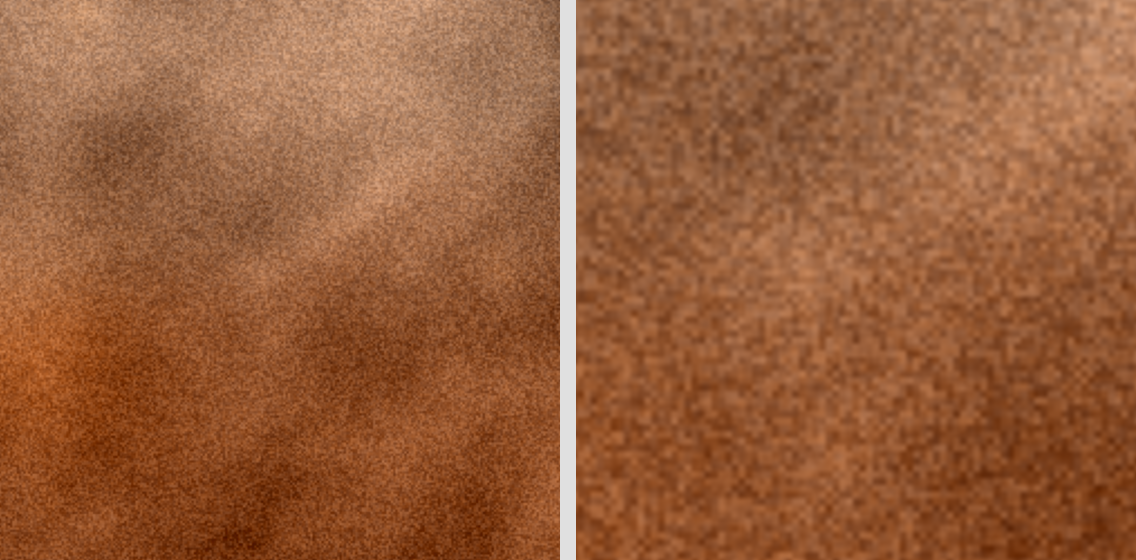
Left, the full canvas; right, a detail of the centre.
Give the GLSL for this texture, as a WebGL 2 fragment shader.

```glsl
#version 300 es
precision highp float;
// Grainy rust-brown haze: a warm vertical gradient clouded by warped noise,
// crossed by a pale rising crease and a dark trough, with soft scattered
// glows, all under a fine speckle of light and colour grain.
uniform vec2 u_resolution;
out vec4 fragColor;

float hash(vec2 p) {
    uvec2 q = uvec2(ivec2(floor(p)) + 4096);
    uint h = q.x * 1597334677u ^ q.y * 3812015801u;
    h = (h ^ (h >> 15)) * 2246822519u;
    h = (h ^ (h >> 13)) * 3266489917u;
    return float((h ^ (h >> 16)) >> 8) / 16777216.0;
}

float noise(vec2 p) {
    vec2 i = floor(p), f = fract(p);
    f = f * f * (3.0 - 2.0 * f);
    return mix(mix(hash(i), hash(i + vec2(1, 0)), f.x),
               mix(hash(i + vec2(0, 1)), hash(i + vec2(1, 1)), f.x), f.y);
}

float fbm(vec2 p) {
    float sum = 0.0, amp = 0.5;
    for (int i = 0; i < 4; i++) {
        sum += amp * (noise(p) - 0.5);
        p = mat2(0.8, 0.6, -0.6, 0.8) * p * 2.03 + 17.3;
        amp *= 0.5;
    }
    return sum;
}

float bell(float x, float width) {
    return exp(-x * x / (width * width));
}

// Faint round lights, one jittered in each cell of a coarse grid
float glows(vec2 p) {
    vec2 cell = floor(p);
    float sum = 0.0;
    for (int y = -1; y <= 1; y++) {
        for (int x = -1; x <= 1; x++) {
            vec2 c = cell + vec2(x, y);
            vec2 centre = c + 0.2 + 0.6 * vec2(hash(c + 31.0), hash(c + 67.0));
            float strength = smoothstep(0.55, 1.0, hash(c + 103.0));
            sum += strength * bell(length(p - centre), 0.12 + 0.16 * hash(c + 151.0));
        }
    }
    return sum;
}

// Two sizes of speckle, turned against each other to hide the lattice
float grain(vec2 p) {
    float fine = noise(p * 250.0) - 0.5;
    float coarse = noise(mat2(0.8, 0.6, -0.6, 0.8) * p * 165.0 + 300.0) - 0.5;
    return fine * 0.65 + coarse * 0.4;
}

void main() {
    vec2 uv = gl_FragCoord.xy / u_resolution;
    vec2 warp = vec2(fbm(uv * 4.0 + 11.0), fbm(uv * 4.0 + 53.0));
    vec2 p = uv + 0.14 * warp;

    // Orange below, dusty beige above, divided along the crease
    float rise = max(p.x - 0.44, 0.0);
    float above = p.y - 0.5 - 0.67 * rise;
    float dust = 0.75 * smoothstep(0.1, 1.0, p.y) + 0.22 * smoothstep(-0.12, 0.06, above)
               + 0.18 * smoothstep(0.4, 1.0, p.x) * smoothstep(0.2, 0.7, p.y);
    vec3 colour = mix(vec3(0.53, 0.27, 0.115), vec3(0.63, 0.46, 0.345), min(dust, 1.0));

    // Broad clouds, drawn out along the rising diagonal
    vec2 along = mat2(0.82, -0.57, 0.57, 0.82) * p;
    float tone = 0.34 * fbm(along * vec2(3.2, 4.6) + 7.0);
    tone += 0.10 * fbm(p * 13.0 + 29.0);

    // Pale crease with shade behind it, and the dark trough beneath
    tone += 0.055 * bell(above + 0.02, 0.035) * smoothstep(0.25, 0.5, p.x)
          * (1.0 - smoothstep(0.7, 0.95, p.x));
    tone -= 0.10 * bell(above - 0.09, 0.08) * bell(p.x - 0.53, 0.13);
    float trough = p.y - 0.17 - 0.25 * smoothstep(0.45, 0.68, p.x);
    tone -= 0.12 * bell(trough, 0.12) * smoothstep(0.36, 0.52, p.x);

    // Light gathers at the upper right, fading at the very edge
    tone += 0.10 * bell(length((p - vec2(0.72, 0.86)) * vec2(0.8, 1.0)), 0.28);
    tone -= 0.13 * smoothstep(0.9, 1.02, p.x) * smoothstep(0.5, 0.75, p.y);
    colour += tone * vec3(1.0, 0.88, 0.78);

    // Warm side light and scattered glows
    colour += vec3(0.13, 0.065, 0.01) * bell(length(p - vec2(0.06, 0.34)), 0.2);
    colour += vec3(0.09, 0.065, 0.035) * glows(p * 5.0);

    // Grain in brightness, with a slight drift between red and blue
    float tint = noise(uv * 190.0 + 700.0) - 0.5;
    colour += 0.25 * grain(uv) * vec3(1.0, 0.92, 0.82);
    colour += 0.035 * tint * vec3(1.0, 0.0, -1.0);

    fragColor = vec4(clamp(colour, 0.0, 1.0), 1.0);
}
```
